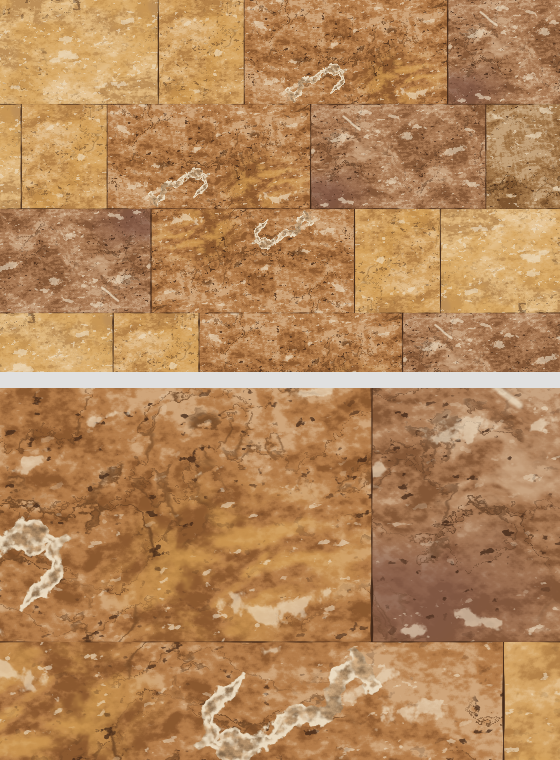
Top: the whole. Bottom: its middle third, enlarged.
Reproduce this texture procedurally as a Shadertoy shader.

```glsl
// Staggered courses of weathered travertine slabs with thin dark joints.
// One slab sequence shifts along each course and is half-turned in the third;
// warped noise colours the slabs, then veins, pits, flecks and crust are added.

const float COURSE = 0.2804;  // course height in canvas heights
const vec4 JOINTS = vec4(0.0, 0.231, 0.778, 1.249);
const int PALE = 0, RUST = 2, BROWN = 3;
const vec3 CHALK = vec3(0.93, 0.87, 0.77), GOLD = vec3(0.83, 0.62, 0.32);
const vec3 PLUM = vec3(0.50, 0.34, 0.28), SHADOW = vec3(0.25, 0.15, 0.09);

float hash(vec2 p) {
  return fract(sin(dot(p, vec2(127.1, 311.7))) * 43758.5453);
}

float noise(vec2 p) {
  vec2 i = floor(p), f = fract(p);
  f = f * f * (3.0 - 2.0 * f);
  return mix(mix(hash(i), hash(i + vec2(1, 0)), f.x),
             mix(hash(i + vec2(0, 1)), hash(i + 1.0), f.x), f.y);
}

float fbm(vec2 p) {
  float sum = 0.0, gain = 0.533;
  for (int i = 0; i < 4; i++) {
    sum += gain * noise(p);
    p = mat2(1.6, 1.2, -1.2, 1.6) * p + 9.7;
    gain *= 0.5;
  }
  return sum;
}

float blob(vec2 p, vec2 centre, vec2 radius) {
  return 1.0 - smoothstep(0.2, 1.0, length((p - centre) / radius));
}

float segment(vec2 p, vec2 a, vec2 b) {
  vec2 ab = b - a;
  return length(p - a - ab * clamp(dot(p - a, ab) / dot(ab, ab), 0.0, 1.0));
}

// Crooked line along the middle level of a noise field
float vein(vec2 p, float width) {
  return 1.0 - smoothstep(0.0, width, abs(fbm(p) - 0.5));
}

// Ragged ellipses scattered over a jittered grid
float flecks(vec2 p, float cells, float density, vec2 size) {
  vec2 g = p * cells;
  float ragged = 3.2 * (fbm(g * 5.0) - 0.5), cover = 0.0;
  for (int i = 0; i < 9; i++) {
    vec2 c = floor(g) + vec2(i % 3 - 1, i / 3 - 1);
    vec2 d = g - c - vec2(hash(c), hash(c + 17.0));
    d.y += d.x * 0.9 * (hash(c + 5.0) - 0.4);
    float r = length(d / size) / (0.4 + 0.6 * hash(c + 29.0)) + ragged;
    cover = max(cover, step(hash(c + 41.0), density) * (1.0 - smoothstep(0.5, 1.1, r)));
  }
  return cover;
}

// Crescent of mineral crust: x = body, y = bright rim
vec2 crust(vec2 p) {
  vec2 path[7] = vec2[7](vec2(0.122, 0.24), vec2(0.137, 0.265), vec2(0.167, 0.222),
    vec2(0.24, 0.186), vec2(0.265, 0.19), vec2(0.26, 0.22), vec2(0.242, 0.242));
  vec2 q = p + 0.035 * (vec2(fbm(p * 45.0), fbm(p * 45.0 + 40.0)) - 0.5);
  float d = 1.0, width = 0.004 + 0.013 * noise(p * 24.0 + 3.0);
  for (int i = 0; i < 6; i++) d = min(d, segment(q, path[i], path[i + 1]));
  d += 0.02 * (fbm(p * 95.0) - 0.5) - width;
  float rim = smoothstep(-0.01, -0.004, d) * smoothstep(0.3, 0.5, fbm(p * 55.0 + 7.0));
  return (1.0 - smoothstep(-0.002, 0.001, d)) * vec2(1.0, rim);
}

// Slab colour; p is measured from the slab's upper left corner
vec3 stone(vec2 p, int id) {
  vec3 tints[5] = vec3[5](vec3(0.87, 0.71, 0.48), vec3(0.83, 0.64, 0.39),
    vec3(0.71, 0.49, 0.29), vec3(0.67, 0.48, 0.33), vec3(0.64, 0.47, 0.29));
  vec3 mid = tints[id], light = mix(mid, vec3(0.96, 0.88, 0.76), 0.4);
  vec3 dark = mid * (vec3(0.77, 0.71, 0.64) + (id < RUST ? 0.08 : 0.0));

  vec2 q = p + float(id) * vec2(7.3, 3.1);
  vec2 warp = vec2(fbm(q * 7.0), fbm(q * 7.0 + 31.0)) - 0.5;
  float cloud = fbm(q * vec2(8, 12) + 2.5 * warp);
  float mottle = fbm(q * vec2(34, 60) + 4.0 * warp);
  float grain = fbm(q * vec2(150, 200));
  float tone = 1.1 * cloud + 0.9 * mottle + 0.65 * grain - 0.825;
  vec3 col = mix(dark, mid, smoothstep(0.12, 0.5, tone));
  col = mix(col, light, smoothstep(0.48, 0.82, tone));

  // Local stains
  float patchy = smoothstep(0.3, 0.65, mottle);
  vec2 w = p + 0.1 * warp;
  if (id < RUST) col = mix(col, GOLD, 0.5 * smoothstep(0.52, 0.7, fbm(q * 11.0 + 5.0)));
  if (id == RUST) col = mix(col, GOLD, 0.7 * patchy * blob(w, vec2(0.43, 0.21), vec2(0.17, 0.09)));
  if (id == BROWN) {
    col = mix(col, light, 0.8 * patchy * blob(w, vec2(0.11, 0.14), vec2(0.1, 0.08)));
    col = mix(col, PLUM, 0.7 * blob(w, vec2(0.03, 0.24), vec2(0.17, 0.08)));
  }

  // Broken veins and clustered pits
  float aged = id < RUST ? 0.4 : 0.75;
  float worn = smoothstep(0.42, 0.62, fbm(q * 10.0 + 21.0));
  vec2 bent = q + 0.02 * vec2(mottle, grain) + 0.15 * warp;
  float veins = max(vein(bent * vec2(5, 9), 0.014), 0.7 * vein(bent * vec2(12, 20), 0.02));
  col = mix(col, dark * 0.72, aged * veins * worn);
  float pits = smoothstep(0.67, 0.75, fbm(q * vec2(85, 120) + 50.0));
  col = mix(col, SHADOW, aged * pits * (0.25 + 0.75 * worn));

  // Pale chips, streaks, scratch and crust
  float chips = smoothstep(0.68, 0.75, fbm(q * vec2(75, 120) + 90.0));
  float streaks = flecks(q + 3.0, 17.0, 0.22, vec2(0.42, 0.15));
  col = mix(col, CHALK, 0.6 * max(chips * (1.0 - 0.6 * worn), streaks));
  float scratch = segment(p + 0.02 * warp, vec2(0.085, 0.035), vec2(0.13, 0.07));
  if (id == BROWN) col = mix(col, CHALK, 0.75 * (1.0 - smoothstep(0.001, 0.005, scratch)));
  vec2 scale = id == RUST ? crust(p) : vec2(0);
  col = mix(col, vec3(0.70, 0.58, 0.44) * (0.6 + 0.8 * grain), 0.8 * scale.x);
  return mix(col, CHALK, 0.95 * scale.y);
}

void mainImage(out vec4 fragColor, in vec2 fragCoord) {
  float pixel = 1.0 / iResolution.y;
  vec2 p = vec2(fragCoord.x, iResolution.y - fragCoord.y) * pixel;

  // Course and position along the slab sequence
  int course = int(p.y / COURSE);
  vec4 offsets = vec4(0.4255, 0.057, 1.184, 0.304);
  vec2 s = vec2(p.x - offsets[course], p.y - float(course) * COURSE);
  if (course == 2) s = vec2(-s.x, COURSE - s.y);
  int id = int(dot(step(JOINTS, vec4(s.x)), vec4(1)));
  float start = id == PALE ? -offsets.x : JOINTS[id - 1];
  vec3 col = stone(s - vec2(start, 0), id);

  // Joints: fine upright gaps of uneven depth, broken level ones
  vec4 gaps = abs(s.x - JOINTS);
  float wobble = 0.0012 * noise(p * 60.0);
  float upright = min(min(gaps.x, gaps.y), min(gaps.z, gaps.w)) + wobble;
  float level = abs(p.y - max(round(p.y / COURSE), 1.0) * COURSE) + wobble;
  float depth = 0.5 + 0.45 * smoothstep(0.3, 0.6, fbm(p * 14.0));
  float broken = 0.1 + 0.6 * smoothstep(0.4, 0.62, fbm(p * vec2(22, 8) + 6.0));
  col = mix(col, SHADOW, depth * (1.0 - smoothstep(0.0008, 0.001 + pixel, upright)));
  col = mix(col, SHADOW, broken * (1.0 - smoothstep(0.0005, 0.0007 + pixel, level)));
  fragColor = vec4(col, 1.0);
}
```
